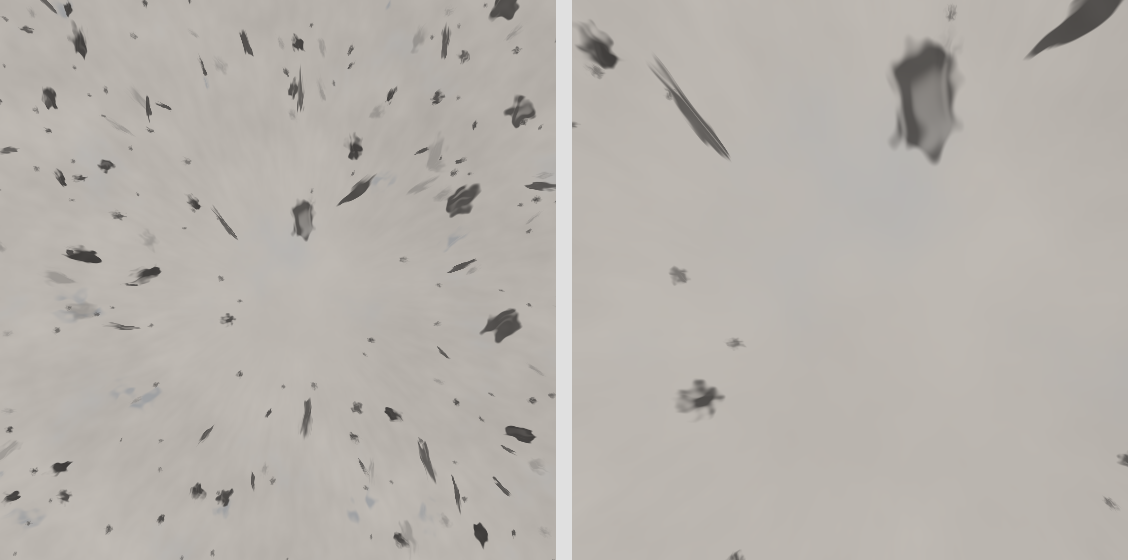
Left, the full canvas; right, a detail of the centre.
Reproduce this texture procedurally as a Shadertoy shader.

```glsl
// Pale stone-grey paint sprinkled with charcoal flakes that fan out from a calm centre.
// Jittered grids scatter the flakes; each is a noise-warped ellipse laid along its
// radius, crisp at the inner end and smeared outward, over faint radial brush streaks.

const vec2 CENTRE = vec2(0.53, 0.47);

vec2 hash2(vec2 p) {
    vec3 q = fract(p.xyx * vec3(0.1031, 0.1030, 0.0973));
    q += dot(q, q.yzx + 33.33);
    return fract((q.xx + q.yz) * q.zy);
}

// Gradient noise, roughly -0.7 to 0.7
float corner(vec2 cell, vec2 offset) {
    float a = 6.2832 * hash2(cell).x;
    return dot(vec2(cos(a), sin(a)), offset);
}

float noise(vec2 p) {
    vec2 i = floor(p), f = fract(p), e = vec2(1.0, 0.0);
    vec2 u = f * f * f * (f * (f * 6.0 - 15.0) + 10.0);
    return mix(mix(corner(i, f), corner(i + e, f - e), u.x),
               mix(corner(i + e.yx, f - e.yx), corner(i + 1.0, f - 1.0), u.x), u.y);
}

float fbm(vec2 p) {
    float sum = 0.0, gain = 0.6;
    for (int i = 0; i < 4; i++) {
        sum += gain * noise(p);
        p = mat2(1.6, 1.2, -1.2, 1.6) * p + 7.3;
        gain *= 0.5;
    }
    return sum;
}

// Coverage of one scatter of flakes; size holds the least and greatest half length,
// slim the least and greatest ratio of width to length
float flakes(vec2 p, float cells, float chance, vec2 size, vec2 slim, float blur, float seed) {
    vec2 home = floor(p * cells);
    float cover = 0.0;
    for (int j = -1; j <= 1; j++)
    for (int i = -1; i <= 1; i++) {
        vec2 cell = home + vec2(i, j);
        vec2 place = hash2(cell + seed);
        vec2 kind = hash2(cell + seed + 57.0);
        vec2 form = hash2(cell + seed + 91.0);
        vec2 mood = hash2(cell + seed + 23.0);
        vec2 spot = (cell + place) / cells;
        vec2 ray = spot - CENTRE;
        if (kind.x > chance * smoothstep(0.02, 0.24, length(ray))) continue;

        // Flake frame: x outward along the radius, y across it
        float angle = atan(ray.y, ray.x) + (form.x - 0.5) * 1.1;
        vec2 axis = vec2(cos(angle), sin(angle));
        float len = mix(size.x, size.y, kind.y * kind.y);
        vec2 q = vec2(dot(p - spot, axis), dot(p - spot, vec2(-axis.y, axis.x))) / len;
        q.y /= mix(slim.x, slim.y, form.y);
        if (dot(q, q) > 16.0) continue;

        // Angular outline, soft inner streaks and a smeared outer end
        vec2 grain = q * 0.9 + place * 40.0;
        q += 0.85 * vec2(noise(grain), noise(grain + 17.0));
        float fibre = noise(vec2(q.x * 0.6, q.y * 2.0) + place * 30.0);
        float smear = smoothstep(-0.4, 1.2, q.x) * mood.x;
        float edge = length(q) + 0.35 * noise(grain * 1.8) + fibre * (0.15 + 0.8 * smear);
        float soft = blur / len + 0.05 + 0.8 * smear;
        float body = 1.0 - smoothstep(1.0 - soft, 1.0 + soft, edge);
        body *= 1.0 - 0.6 * mood.y * smoothstep(-0.05, 0.5, fibre);
        cover = max(cover, body * mix(1.0, 0.8, mood.y));
    }
    return cover;
}

void mainImage(out vec4 fragColor, in vec2 fragCoord) {
    vec2 p = fragCoord / iResolution.y;
    vec2 ray = p - CENTRE;
    float r = length(ray);
    vec2 dir = ray / max(r, 0.001);

    // Clouded ground with short radial brush dabs
    float dabs = noise(dir * (9.0 + 14.0 * r)) + 0.7 * noise(dir * (20.0 + 30.0 * r) + 5.0);
    dabs *= smoothstep(0.05, 0.3, r);
    float tone = 0.62 + 0.9 * fbm(p * 3.0 + 3.0) + 0.5 * fbm(p * 11.0 + 40.0);
    tone += 0.3 * dabs + 0.3 * (0.5 - p.x) + 0.2 * (0.5 - p.y);
    vec3 color = mix(vec3(0.688, 0.668, 0.645), vec3(0.742, 0.722, 0.698), clamp(tone, -0.2, 1.2));

    // Cool tints, bluish wisps and grey smudges
    float cool = smoothstep(0.12, 0.5, fbm(p * 5.0 + 21.0) + 0.15 * dabs);
    color = mix(color, vec3(0.68, 0.69, 0.70), 0.4 * cool);
    float wisps = flakes(p, 6.0, 0.35, vec2(0.015, 0.045), vec2(0.25, 0.8), 0.01, 310.0);
    wisps *= smoothstep(-0.2, 0.35, dabs + noise(p * 40.0));
    color = mix(color, vec3(0.48, 0.52, 0.57), 0.45 * wisps);
    float smudges = flakes(p, 9.0, 0.55, vec2(0.007, 0.026), vec2(0.2, 0.8), 0.006, 140.0);
    color = mix(color, vec3(0.45, 0.44, 0.43), 0.45 * smudges);

    // Charcoal: large flakes, thin strokes, chips and specks
    float large = flakes(p, 8.0, 0.46, vec2(0.011, 0.032), vec2(0.4, 0.9), 0.0026, 11.0);
    float strokes = flakes(p, 7.0, 0.42, vec2(0.012, 0.034), vec2(0.12, 0.3), 0.0022, 77.0);
    float chips = flakes(p, 11.0, 0.28, vec2(0.005, 0.012), vec2(0.4, 0.9), 0.0026, 205.0);
    float specks = flakes(p, 18.0, 0.22, vec2(0.003, 0.006), vec2(0.4, 0.9), 0.0022, 430.0);
    float ink = max(max(large, 0.85 * strokes), max(0.88 * chips, 0.6 * specks));
    vec3 charcoal = vec3(0.235, 0.226, 0.22) + 0.04 * noise(p * 50.0);
    color = mix(color, charcoal, 0.97 * ink);

    fragColor = vec4(color, 1.0);
}
```
